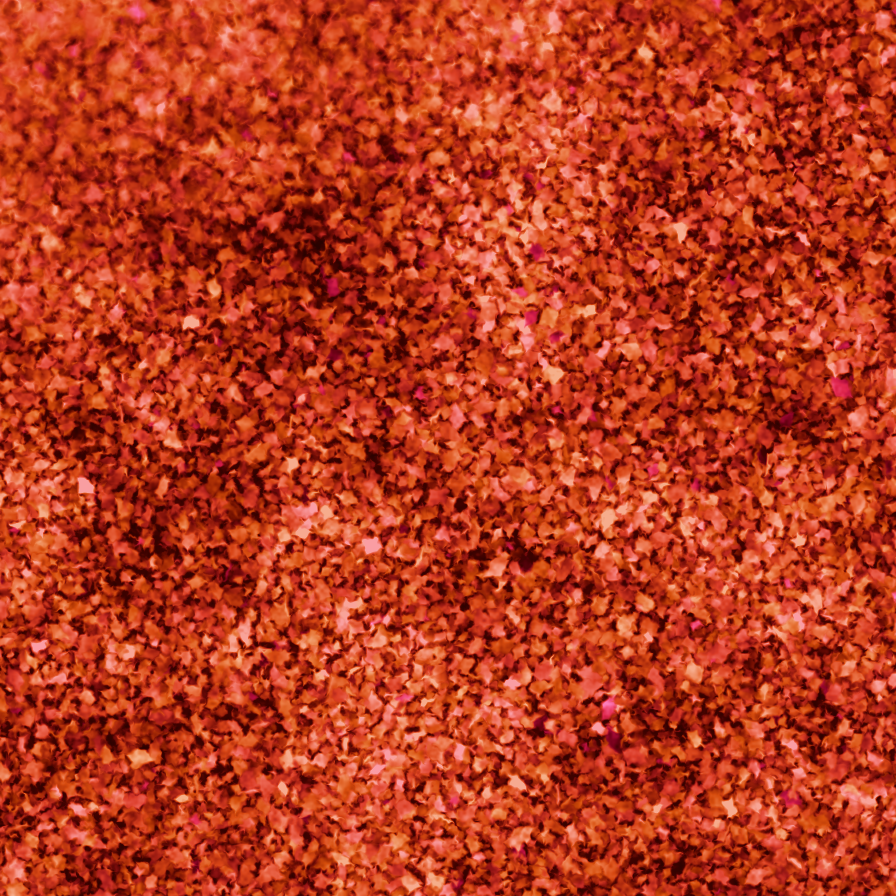
Write a three.js fragment shader that draws this texture.

```glsl
// Coarse ground red chili: layered irregular flakes with dark gaps and soft focus toward the upper left.
varying vec2 vUv;

vec4 hash4(vec2 p) {
  vec4 q = fract(p.xyxy * vec4(0.1031, 0.1030, 0.0973, 0.1099));
  q += dot(q, q.wzxy + 33.33);
  return fract((q.xxyz + q.yzzw) * q.zywx);
}

float noise(vec2 p) {
  vec2 cell = floor(p);
  vec2 f = fract(p);
  f = f * f * (3.0 - 2.0 * f);
  float low = mix(hash4(cell).x, hash4(cell + vec2(1.0, 0.0)).x, f.x);
  float high = mix(hash4(cell + vec2(0.0, 1.0)).x, hash4(cell + 1.0).x, f.x);
  return mix(low, high, f.y);
}

// Tone runs from 0 (deep gap) to 5 (pale highlight).
vec3 chiliColor(float tone) {
  vec3 color = vec3(0.26, 0.01, 0.0);
  color = mix(color, vec3(0.45, 0.05, 0.02), clamp(tone, 0.0, 1.0));
  color = mix(color, vec3(0.65, 0.14, 0.05), clamp(tone - 1.0, 0.0, 1.0));
  color = mix(color, vec3(0.85, 0.27, 0.09), clamp(tone - 2.0, 0.0, 1.0));
  color = mix(color, vec3(0.92, 0.43, 0.28), clamp(tone - 3.0, 0.0, 1.0));
  color = mix(color, vec3(0.97, 0.65, 0.58), clamp(tone - 4.0, 0.0, 1.0));
  return color * (1.0 + 0.2 * clamp(tone, -2.0, 0.0));
}

// Skewed box with one broken corner.
float flakeDistance(vec2 q, vec2 halfSize, float skew, float cut) {
  q.x += q.y * skew;
  vec2 edge = abs(q) - halfSize;
  float corner = dot(q, vec2(0.77, 0.64)) - halfSize.x * cut;
  return max(max(edge.x, edge.y), corner);
}

// Lays one sheet of flakes over the pile; pile holds tone and hue shift.
vec2 addFlakes(vec2 pile, vec2 p, float seed, float height, float blur) {
  vec2 home = floor(p);
  vec2 ragged = vec2(noise(p * 4.0 + seed), noise(p * 4.0 + seed + 57.0)) - 0.5;
  vec2 warped = p + ragged * 0.22;
  float soft = mix(0.15, 0.36, blur);
  for (int y = -1; y <= 1; y++) {
    for (int x = -1; x <= 1; x++) {
      vec2 id = home + vec2(float(x), float(y));
      vec4 place = hash4(id + seed);
      vec4 look = hash4(id + seed + 211.7);
      float angle = place.z * 6.2832;
      vec2 axis = vec2(cos(angle), sin(angle));
      vec2 offset = warped - id - place.xy;
      vec2 q = vec2(dot(offset, axis), dot(offset, vec2(-axis.y, axis.x)));

      // Mostly chunky grains, with a few long slivers.
      float span = mix(0.25, 0.62, place.w * place.w);
      vec2 halfSize = span * vec2(1.0, mix(0.42, 0.95, look.x));
      if (look.x > 0.97) halfSize = vec2(0.72, 0.13);
      float d = flakeDistance(q, halfSize, look.y - 0.5, mix(0.45, 1.1, look.z));

      // Tilted face, with rare pale, magenta and dark violet pieces.
      float tilt = dot(q, vec2(look.y - 0.5, look.z - 0.5)) / span;
      float tone = height + (look.w - 0.5) * 1.8 + tilt * 1.3;
      float hue = (fract(look.w * 17.0 + look.y) - 0.5) * 2.0;
      float rare = fract(look.z * 31.0 + place.w);
      tone += 1.4 * step(0.965, rare);
      if (rare < 0.011) hue = 3.0;
      if (rare < 0.005) tone -= 1.6;

      pile.x -= 0.5 * exp(-8.0 * max(d, 0.0)) * (1.0 - 0.4 * blur);
      pile = mix(pile, vec2(tone, hue), 1.0 - smoothstep(-soft, soft, d));
    }
  }
  return pile;
}

void main() {
  float blur = smoothstep(0.85, 1.4, vUv.y + 0.4 * (1.0 - vUv.x));
  vec2 pile = vec2(0.4, 0.0);
  for (int i = 0; i < 6; i++) {
    float layer = float(i);
    float cells = 76.0 - 4.0 * layer;
    vec2 p = vUv * cells + vec2(3.37, 7.71) * layer + 5.0;
    pile = addFlakes(pile, p, layer * 37.3 + 11.0, 1.4 + 0.42 * layer, blur);
  }

  // Mounds and hollows, small clumps, then gritty surface texture.
  float mounds = noise(vUv * 5.0 + 3.1) + 0.8 * noise(vUv * 11.0 + 19.0) - 0.9;
  float clumps = noise(vUv * 23.0 + 41.0) - 0.5;
  float grit = noise(vUv * 150.0 + 7.0) + 0.6 * noise(vUv * 270.0 + 83.0) - 0.8;
  float tone = pile.x + mounds * 1.3 + clumps * 1.3 + grit * mix(1.2, 0.4, blur);

  // Warm orange or rosy shift of each flake, strongest where it is lit.
  vec3 color = chiliColor(tone);
  vec3 shift = pile.y > 0.0 ? vec3(0.01, -0.04, 0.07) : vec3(0.01, -0.04, 0.05);
  color += shift * pile.y * smoothstep(-0.5, 3.0, tone);
  gl_FragColor = vec4(clamp(color, 0.0, 1.0), 1.0);
}
```
